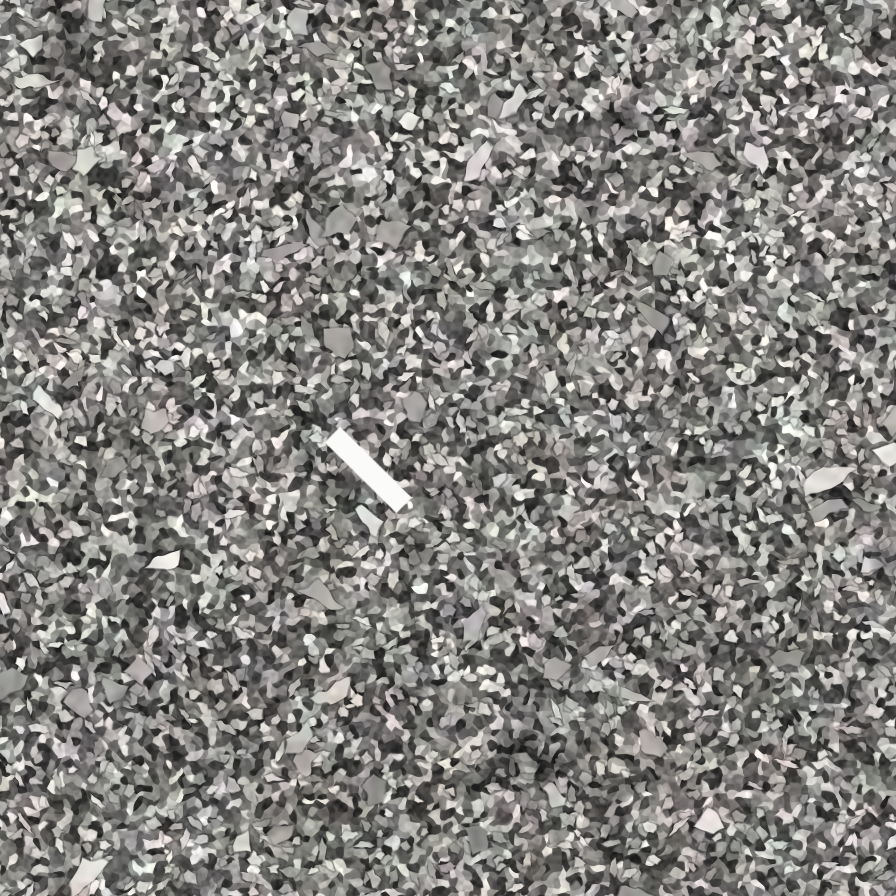
Reproduce this texture procedurally as a WebGL 1 fragment shader.

```glsl
precision highp float;
// Grey gritty ground: a soft Voronoi bed of tiny shards, with two sizes of
// paler polygonal chips scattered over it, dim stains, faint colour shifts
// and one white strip lying across the middle.
uniform vec2 u_resolution;

const float GRIT_SCALE = 112.0;    // shards per canvas height
const float GRIT_SHARPNESS = 15.0; // crispness of shard borders
const float CHIP_SCALE = 58.0;
const float CHIP_SHARE = 0.30;
const float FLAKE_SCALE = 25.0;
const float FLAKE_SHARE = 0.10;
const float EDGE = 0.0013;         // edge softness, canvas units
const float RIM_SHADE = 0.28;
const float STAIN_DEPTH = 0.30;
const float HUE_SHIFT = 0.045;
const vec3 STONE_TINT = vec3(1.012, 1.0, 0.976);
const vec3 STRIP_COLOUR = vec3(0.985, 0.985, 0.98);
const vec2 STRIP_START = vec2(0.371, 0.515);
const vec2 STRIP_END = vec2(0.451, 0.436);
const float STRIP_HALF_WIDTH = 0.0122;

vec3 hash3(vec2 p) {
  vec3 q = fract(p.xyx * vec3(0.1031, 0.1030, 0.0973));
  q += dot(q, q.yxz + 33.33);
  return fract((q.xxy + q.yzz) * q.zyx);
}

float noise(vec2 p) {
  vec2 i = floor(p), f = fract(p);
  f = f * f * (3.0 - 2.0 * f);
  float low = mix(hash3(i).x, hash3(i + vec2(1.0, 0.0)).x, f.x);
  float high = mix(hash3(i + vec2(0.0, 1.0)).x, hash3(i + 1.0).x, f.x);
  return mix(low, high, f.y);
}

vec2 noise2(vec2 p) {
  return vec2(noise(p), noise(p + 71.0)) - 0.5;
}

vec2 rotate(vec2 p, float angle) {
  float c = cos(angle), s = sin(angle);
  return vec2(c * p.x + s * p.y, c * p.y - s * p.x);
}

// Grey level for a uniform random rank: many dark shards, few bright ones
float stoneTone(float rank) {
  return 0.16 + 0.57 * rank + 0.24 * pow(rank, 4.0);
}

// Bed of elongated shards, each with its own direction and tone
float grit(vec2 p) {
  p += 0.7 * noise2(p * 0.9);
  float total = 0.0, weight = 0.0;
  for (int y = -1; y <= 1; y++) for (int x = -1; x <= 1; x++) {
    vec2 id = floor(p) + vec2(float(x), float(y));
    vec3 place = hash3(id), look = hash3(id + 317.0);
    vec2 q = rotate(p - id - 0.1 - 0.8 * place.xy, 6.2832 * place.z);
    float stretch = 1.0 + 0.7 * look.y;
    float w = exp(-GRIT_SHARPNESS * length(q * vec2(1.0 / stretch, stretch)));
    total += w * stoneTone(look.x);
    weight += w;
  }
  return total / max(weight, 1e-9);
}

// Distance to an irregular five-sided chip of mean radius r
float chipDistance(vec2 p, float r, vec2 seed) {
  float d = -1.0;
  for (int i = 0; i < 5; i++) {
    vec3 h = hash3(seed + 19.0 * float(i));
    float angle = 1.2566 * (float(i) + 0.7 * h.x);
    d = max(d, dot(p, vec2(cos(angle), sin(angle))) - r * (0.65 + 0.6 * h.y));
  }
  return d;
}

// Lays scattered chips with dark rims over a grey level
float scatterChips(float tone, vec2 uv, float scale, float share, float seed) {
  vec2 p = uv * scale;
  p += 0.16 * noise2(p * 3.5);
  float soft = EDGE * scale;
  float mottle = 0.12 * (noise(p * 4.0) - 0.5);
  for (int y = -1; y <= 1; y++) for (int x = -1; x <= 1; x++) {
    vec2 id = floor(p) + vec2(float(x), float(y));
    vec3 place = hash3(id + seed), look = hash3(id + seed + 151.0);
    if (look.x < share) {
      float stretch = 1.0 + 0.8 * look.y * look.y;
      vec2 q = rotate(p - id - place.xy, 6.2832 * place.z) * vec2(1.0 / stretch, stretch);
      float d = chipDistance(q, 0.22 + 0.17 * look.z, id + seed);
      float chipTone = 0.56 + 0.36 * fract(look.z * 7.3 + look.y) + mottle;
      tone *= 1.0 - RIM_SHADE * (1.0 - smoothstep(0.0, 3.0 * soft, d));
      tone = mix(tone, chipTone, 1.0 - smoothstep(-soft, soft, d));
    }
  }
  return tone;
}

float stripCover(vec2 uv) {
  vec2 axis = STRIP_END - STRIP_START, along = normalize(axis);
  vec2 q = uv - 0.5 * (STRIP_START + STRIP_END);
  q = abs(vec2(dot(q, along), dot(q, vec2(-along.y, along.x))));
  vec2 d = q - vec2(0.5 * length(axis), STRIP_HALF_WIDTH);
  return 1.0 - smoothstep(-EDGE, EDGE, max(d.x, d.y));
}

void main() {
  vec2 uv = gl_FragCoord.xy / u_resolution.y;
  float tone = grit(uv * GRIT_SCALE) + 0.14 * (noise(uv * 210.0) - 0.5);
  tone = scatterChips(tone, uv, CHIP_SCALE, CHIP_SHARE, 11.0);
  tone = scatterChips(tone, uv, FLAKE_SCALE, FLAKE_SHARE, 83.0);
  // Small dim stains and broad light changes
  float stain = 0.7 * noise(uv * 13.0 + 5.0) + 0.3 * noise(uv * 41.0);
  tone *= 1.0 - STAIN_DEPTH * smoothstep(0.70, 0.88, stain);
  tone *= 0.98 + 0.08 * (noise(uv * 4.0 + 9.0) - 0.5) + 0.04 * uv.y;
  // Faint warm, green and violet shifts
  vec3 hue = vec3(noise2(uv * 32.0), noise(uv * 32.0 + 37.0) - 0.5);
  vec3 colour = tone * STONE_TINT * (1.0 + HUE_SHIFT * hue);
  gl_FragColor = vec4(mix(colour, STRIP_COLOUR, stripCover(uv)), 1.0);
}
```
